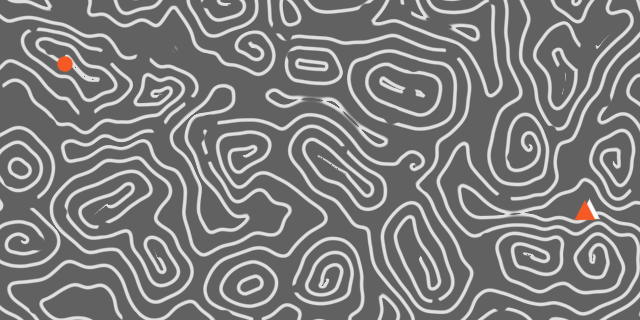
Give the GLSL for this pattern, as a Shadertoy shader.

```glsl
const float TAU = 6.2831853;

vec3 hash3(vec2 cell) {
    vec3 h = fract(cell.xyx * vec3(0.1031, 0.1030, 0.0973) + 0.37);
    h += dot(h, h.yxz + 33.33);
    return fract((h.xxy + h.yzz) * h.zyx);
}

// Smooth value noise, two channels in -1..1
vec2 noise2(vec2 p) {
    vec2 i = floor(p), f = p - i;
    f = f * f * f * (f * (f * 6.0 - 15.0) + 10.0);
    vec2 low = mix(hash3(i).xy, hash3(i + vec2(1, 0)).xy, f.x);
    vec2 high = mix(hash3(i + vec2(0, 1)).xy, hash3(i + vec2(1, 1)).xy, f.x);
    return mix(low, high, f.y) * 2.0 - 1.0;
}

// Hand-drawn wobble, with zigzags in some patches
vec2 wobble(vec2 p) {
    float zigzag = smoothstep(0.1, 0.6, noise2(p * 2.7 + 40.0).x);
    vec2 shift = 0.04 * noise2(p * 5.0) + 0.011 * noise2(p * 12.0 + 9.0);
    return p + shift + 0.013 * zigzag * sin(p.yx * vec2(41.0, 53.0));
}

// Rings around scattered strokes, melted together; whole turns make spirals
float linePhase(vec2 p) {
    p = wobble(p);
    float blend = 0.0, turns = 0.0;
    for (int i = 0; i < 54; i++) {
        vec2 cell = vec2(i % 9, i / 9) - 1.0;
        vec3 place = hash3(cell + 17.0), kind = hash3(cell + 71.0);
        vec2 q = p - (cell + 0.12 + 0.76 * place.xy) * 0.3;
        turns += (floor(kind.x * 3.0) - 1.0) * atan(q.y, q.x) / TAU;

        float angle = TAU * place.z, halfLength = 0.11 * kind.y * kind.y;
        vec2 axis = vec2(cos(angle), sin(angle));
        q -= axis * clamp(dot(q, axis), -halfLength, halfLength);
        blend += exp(-(length(q) + 0.07 * kind.z) / 0.022);
    }
    return -0.022 * log(blend) / 0.042 + turns;
}

// Distance to the nearest line centre
float lineDistance(vec2 p) {
    const float e = 0.001;
    float phase = linePhase(p);
    vec2 slope = vec2(linePhase(p + vec2(e, 0)), linePhase(p + vec2(0, e))) - phase;
    slope = (fract(slope + 0.5) - 0.5) / e;
    return abs(fract(phase) - 0.5) / max(length(slope), 0.5);
}

// Depth inside the scattered gaps that break the lines
float gapDepth(vec2 p) {
    const float size = 0.13;
    vec2 base = floor(p / size);
    float depth = 0.0;
    for (int y = -1; y <= 1; y++)
    for (int x = -1; x <= 1; x++) {
        vec2 cell = base + vec2(x, y);
        vec3 h = hash3(cell + 137.0);
        float radius = h.z < 0.5 ? 0.016 + 0.03 * h.z : 0.0;
        depth = max(depth, radius - length(p - (cell + h.xy) * size));
    }
    return depth;
}

float triangle(vec2 p, vec2 apex) {
    p -= apex;
    return max(abs(p.x) * 0.887 + p.y * 0.461, -p.y - 0.0625);
}

float cover(float d) {
    float soft = max(0.0028, 0.7 / iResolution.y);
    return 1.0 - smoothstep(-soft, soft, d);
}

void mainImage(out vec4 fragColor, in vec2 fragCoord) {
    vec2 p = fragCoord / iResolution.y;
    vec3 orange = vec3(0.96, 0.35, 0.14);

    // Light strokes with rounded ends on grey
    float stroke = length(vec2(lineDistance(p), gapDepth(p))) - 0.0054;
    vec3 color = mix(vec3(0.38), vec3(0.88), cover(stroke));

    // Small accents
    color = mix(color, orange, cover(length(p - vec2(0.203, 0.8)) - 0.024));
    color = mix(color, vec3(1.0), cover(triangle(p, vec2(1.842, 0.378))));
    color = mix(color, orange, cover(triangle(p, vec2(1.828, 0.375))));

    fragColor = vec4(color, 1.0);
}
```
